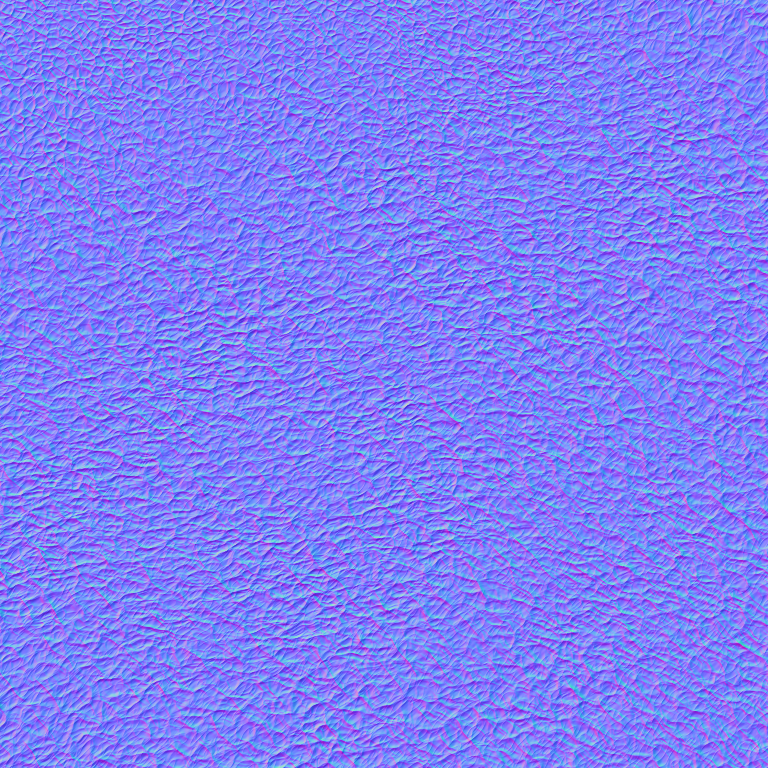
A Shadertoy shader for this texture map:

```glsl
// Tangent-space normal map of creased leather. A height field is summed from
// long folds, stretched pebble cells, diagonal cuts and fine streaks, then its
// slopes are packed into red and green, with green pointing down the canvas.

#define FOLD_DEPTH   0.0017
#define PEBBLE_DEPTH 0.0021
#define FINE_DEPTH   0.0015
#define CUT_DEPTH    0.0020
#define STREAK_DEPTH 0.0007
#define CUT_COUNT    29.0
#define SLOPE_STEP   0.0008

vec2 hash2(vec2 p) {
    vec3 q = fract(p.xyx * vec3(0.1031, 0.1030, 0.0973));
    q += dot(q, q.yzx + 33.33);
    return fract((q.xx + q.yz) * q.zy);
}

float cornerDot(vec2 cell, vec2 corner, vec2 f) {
    float a = 6.2832 * hash2(cell + corner + 71.0).x;
    return dot(vec2(cos(a), sin(a)), f - corner);
}

// Gradient noise, roughly -0.7 to 0.7
float noise(vec2 p) {
    vec2 i = floor(p), f = p - i;
    vec2 u = f * f * f * (f * (f * 6.0 - 15.0) + 10.0);
    float low  = mix(cornerDot(i, vec2(0, 0), f), cornerDot(i, vec2(1, 0), f), u.x);
    float high = mix(cornerDot(i, vec2(0, 1), f), cornerDot(i, vec2(1, 1), f), u.x);
    return mix(low, high, u.y);
}

// Rounded cells: 0 in the seams, 1 on the plateaus
float pebbles(vec2 p) {
    vec2 i = floor(p), f = p - i;
    float nearest = 9.0, second = 9.0;
    for (int y = -1; y <= 1; y++)
    for (int x = -1; x <= 1; x++) {
        vec2 o = vec2(x, y);
        float d = length(o + hash2(i + o + 50.0) - f);
        second = min(second, max(d, nearest));
        nearest = min(nearest, d);
    }
    return smoothstep(-0.15, 0.5, second - nearest);
}

// Broken diagonal cuts: steep lower-left wall, softer upper-right wall
float cuts(vec2 p) {
    float across = dot(p, vec2(0.77, 0.64)) * CUT_COUNT;
    across += 1.1 * noise(p * 6.0 + 3.0) + 0.3 * noise(p * 31.0);
    float id = floor(across), s = across - id - 0.5;
    float along = dot(p, vec2(0.64, -0.77));
    float dash = smoothstep(-0.25, 0.2, noise(vec2(along * 21.0, id * 7.3 + 0.4)));
    float wall = s < 0.0 ? exp(s / 0.075) : exp(-s / 0.12);
    return wall * dash * smoothstep(0.5, 0.35, abs(s));
}

float height(vec2 p) {
    // Bend the rows: arched below, rising to the right above
    vec2 q = p;
    q.y += 0.3 * (p.x - 0.4) * (p.x - 0.4) * (1.0 - 1.4 * p.y);
    q.y += 0.06 * noise(p * 2.6 + 9.0);
    q += 0.008 * vec2(noise(p * 19.0 + 5.0), noise(p * 23.0 + 31.0));
    q += 0.0035 * vec2(noise(p * 71.0 + 2.0), noise(p * 67.0 + 44.0));

    // The grain tightens toward the upper left
    float tight = smoothstep(0.5, 0.95, p.y - 0.35 * p.x + 0.15 * noise(p * 4.0));
    float strength = 1.0 + 0.4 * noise(p * 6.0 + 17.0);

    float fold = 1.0 - exp(-abs(noise(q * vec2(16.0, 44.0))) / 0.16);
    float h = FOLD_DEPTH * fold * (1.0 - 0.6 * tight);
    h += PEBBLE_DEPTH * pebbles(q * vec2(32.0, 58.0)) * (1.0 - 0.6 * tight);
    h += FINE_DEPTH * pebbles(q * vec2(68.0, 98.0) + 13.0) * (0.65 + 0.55 * tight);
    h *= strength;

    // Hairline streaks climbing to the right, over a finer roughness
    vec2 slant = vec2(p.x + p.y, p.y - p.x) * 0.707;
    float hair = noise(slant * vec2(50.0, 125.0));
    h -= STREAK_DEPTH * exp(-abs(hair) / 0.17);
    h += STREAK_DEPTH * 0.9 * noise(slant * vec2(105.0, 190.0) + 7.0);
    return h - CUT_DEPTH * cuts(p) * (1.0 - 0.3 * tight);
}

void mainImage(out vec4 fragColor, in vec2 fragCoord) {
    vec2 p = fragCoord / min(iResolution.x, iResolution.y);
    vec2 e = vec2(SLOPE_STEP, 0.0);
    vec2 slope = vec2(height(p + e.xy) - height(p - e.xy),
                      height(p + e.yx) - height(p - e.yx)) / (2.0 * SLOPE_STEP);
    vec3 normal = normalize(vec3(-slope.x, slope.y, 1.0));
    fragColor = vec4(0.5 + 0.5 * normal, 1.0);
}
```
